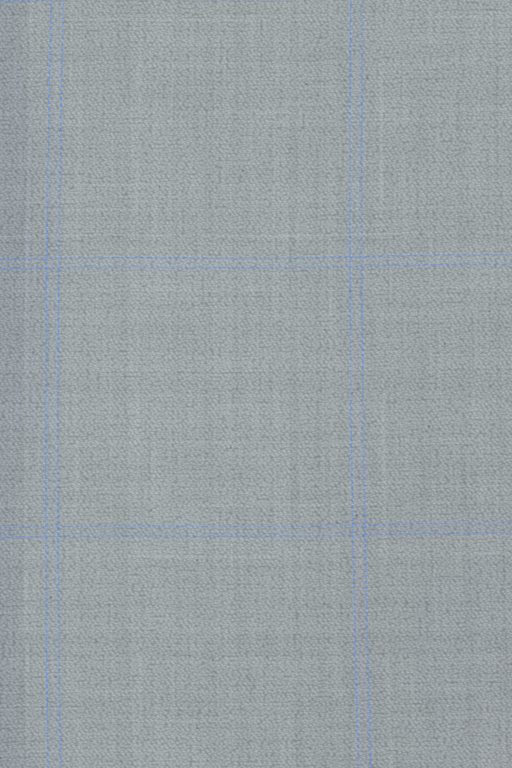
A WebGL 2 fragment shader for this texture:

```glsl
#version 300 es
precision highp float;
// Grey wool suiting with a windowpane check of paired, stitched blue threads.
// Twill ribs, cellular yarn grain and uneven threads make the cloth; the
// check repeats over gently bent coordinates, flanked by faint pale threads.
uniform vec2 u_resolution;
out vec4 outColor;

// Lengths are fractions of the canvas height
const vec3 CLOTH = vec3(0.607, 0.637, 0.643);
const vec3 COOL_EDGE = vec3(0.535, 0.568, 0.605);
const vec3 SHADOW = vec3(0.548, 0.566, 0.585);
const vec3 BLUE = vec3(0.41, 0.56, 0.90);
const vec2 CHECK_PERIOD = vec2(0.397, 0.3495);
const vec2 CHECK_CENTER = vec2(0.0677, 0.309);
const vec2 PAIR_HALF_GAP = vec2(0.0080, 0.0064);
const vec2 STITCH_PERIOD = vec2(0.0092, 0.0080);
const vec2 BLUE_STRENGTH = vec2(0.86, 0.66);
const float BLUE_HALF_WIDTH = 0.0008;
const float PALE_OFFSET = 0.034;
const float PALE_HALF_WIDTH = 0.0020;
const float PALE_GAIN = 0.026;
const vec2 GRAIN_CELL = vec2(0.0044, 0.0030);
const float RIB_PERIOD = 0.0062;
const float ROW_PERIOD = 0.0055;
const float RIB_GAIN = 0.026;
const float GRAIN_GAIN = 0.135;
const float FLECK_CELL = 0.075;
const float TAU = 6.2831853;

float hash(vec2 p) {
  vec3 q = fract(vec3(p.xyx) * 0.1031);
  q += dot(q, q.yzx + 33.33);
  return fract((q.x + q.y) * q.z);
}

// Distance to the nearest jittered point, one point per unit cell
float cellular(vec2 p) {
  vec2 cell = floor(p);
  float nearest = 2.0;
  for (int j = -1; j <= 1; j++) {
    for (int i = -1; i <= 1; i++) {
      vec2 c = cell + vec2(i, j);
      vec2 point = c + vec2(hash(c), hash(c + 71.3));
      nearest = min(nearest, distance(p, point));
    }
  }
  return nearest;
}

// Lightness of one thread, drifting slowly along its length
float threadTone(float id, float along, float seed) {
  float phase = TAU * hash(vec2(id, seed));
  float tone = hash(vec2(id, seed + 19.0)) - 0.5;
  return tone * (0.65 + 0.35 * sin(along * 17.0 + phase))
       + 0.18 * sin(along * 41.0 + phase * 3.0);
}

float threads(float across, float along, float width, float seed) {
  float s = across / width;
  float id = floor(s);
  return mix(threadTone(id, along, seed), threadTone(id + 1.0, along, seed),
             smoothstep(0.0, 1.0, s - id));
}

float line(float d, float halfWidth, float pixel) {
  return 1.0 - smoothstep(halfWidth - 0.5 * pixel, halfWidth + 0.8 * pixel, abs(d));
}

// Straightens the slight sag of the cloth
vec2 bend(vec2 p) {
  float d = p.y - 0.5;
  float across = (p.x - 0.07) / CHECK_PERIOD.x;
  float lean = mix(0.004, -0.0105, across);
  return vec2(p.x - lean * d - 0.02 * d * d,
              p.y - 0.008 * (p.x - 0.33) - 0.0012 * sin(p.x * 13.0));
}

void main() {
  float pixel = 1.0 / u_resolution.y;
  vec2 p = gl_FragCoord.xy * pixel;
  float aspect = u_resolution.x * pixel;
  vec2 q = bend(p);

  // Broad light and shade
  float edge = 1.0 - smoothstep(0.0, 0.08, p.x + 0.012 * sin(p.y * 7.0));
  float corner = smoothstep(0.3, 1.0, p.x / aspect) * (1.0 - smoothstep(0.1, 0.7, p.y));
  vec3 color = mix(CLOTH, COOL_EDGE, 0.55 * edge);
  color = mix(color, SHADOW, 0.4 * corner);
  color += 0.006 * sin(p.x * 6.0 + 0.4) * sin(p.y * 5.0 - 1.6);

  // Twill ribs, yarn grain and uneven threads
  float rib = sin(TAU * (q.x + 0.7 * q.y) / RIB_PERIOD);
  float row = sin(TAU * q.y / ROW_PERIOD);
  float tone = RIB_GAIN * (rib * (0.75 + 0.25 * row) + 0.35 * row);
  tone += GRAIN_GAIN * (0.46 - cellular(q / GRAIN_CELL));
  tone += 0.034 * threads(q.x, q.y, 0.0030, 3.0);
  tone += 0.030 * threads(q.y, q.x, 0.0028, 8.0);
  tone += 0.013 * threads(q.x, q.y, 0.012, 14.0);
  tone += 0.013 * threads(q.y, q.x, 0.014, 27.0);

  // Sparse dark flecks
  vec2 fleckPos = p / FLECK_CELL;
  float fleck = 1.0 - smoothstep(0.012, 0.032, cellular(fleckPos));
  tone -= 0.09 * fleck * step(0.6, hash(floor(fleckPos) + 5.0));

  // Check: x holds upright threads, y holds level ones
  vec2 local = mod(q - CHECK_CENTER + 0.5 * CHECK_PERIOD, CHECK_PERIOD) - 0.5 * CHECK_PERIOD;
  float blue = 0.0;
  for (int axis = 0; axis < 2; axis++) {
    float d = abs(local[axis]);
    float along = q[1 - axis];
    float side = sign(local[axis]);
    float wear = 0.82 + 0.18 * sin(along * 23.0 + side + 2.0 * float(axis));
    float pale = line(d - PALE_OFFSET, PALE_HALF_WIDTH, 0.0025);
    float slub = 0.5 + 0.3 * sin(along * 15.0 + side * 2.0) + 0.2 * sin(along * 67.0 + side);
    tone += PALE_GAIN * pale * slub;
    float wave = sin(TAU * along / STITCH_PERIOD[1 - axis] + side * 1.3);
    float stitch = mix(0.14, 1.0, smoothstep(-0.6, 0.5, wave));
    float thread = line(d - PAIR_HALF_GAP[axis], BLUE_HALF_WIDTH, pixel);
    float haze = 0.035 * line(d, PAIR_HALF_GAP[axis] + 0.002, 0.004);
    blue = max(blue, BLUE_STRENGTH[axis] * wear * thread * stitch + haze);
  }
  color = mix(color + tone, BLUE + 0.6 * tone, blue);
  outColor = vec4(clamp(color, 0.0, 1.0), 1.0);
}
```
